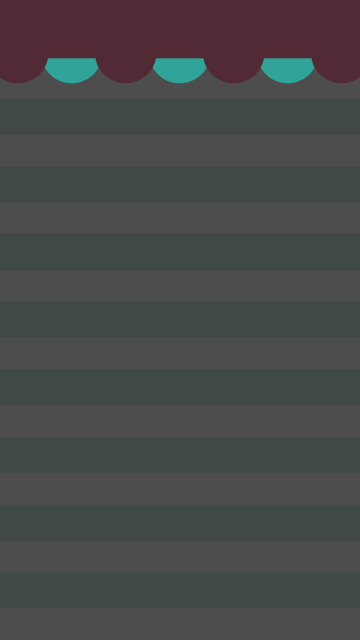
Write a WebGL 1 fragment shader that draws this background.

```glsl
precision highp float;

uniform vec2 u_resolution;

const vec3 GREY = vec3(0.302, 0.302, 0.302);
const vec3 GREEN_GREY = vec3(0.251, 0.286, 0.275);
const vec3 MAROON = vec3(0.322, 0.165, 0.208);
const vec3 TEAL = vec3(0.19, 0.645, 0.60);

// Signed offset from the nearest of a row of evenly spaced centers
float repeatOffset(float x, float center, float period) {
    return mod(x - center + 0.5 * period, period) - 0.5 * period;
}

// Coverage of the inside of a signed distance
float fill(float dist, float pixel) {
    return clamp(0.5 - dist / pixel, 0.0, 1.0);
}

// Distance to a row of circles
float scallops(vec2 p, vec2 center, float period, float radius) {
    float dx = repeatOffset(p.x, center.x, period);
    return length(vec2(dx, p.y - center.y)) - radius;
}

// Distance to horizontal bands
float bands(float y, float center, float period, float halfHeight) {
    return abs(repeatOffset(y, center, period)) - halfHeight;
}

void main() {
    // Canvas widths, with y measured down from the top edge
    float pixel = 1.0 / u_resolution.x;
    vec2 p = vec2(gl_FragCoord.x, u_resolution.y - gl_FragCoord.y) * pixel;

    // Striped wall
    float stripe = bands(p.y, 0.3241, 0.188, 0.05);
    vec3 color = mix(GREY, GREEN_GREY, fill(stripe, pixel));

    // Awning: teal scallops behind maroon ones, under a solid valance
    float period = 0.3;
    float radius = 0.0856;
    vec2 front = vec2(0.049, 0.1458);
    vec2 back = front + vec2(0.5 * period, 0.0);
    float valance = p.y - 0.162;
    float maroon = min(valance, scallops(p, front, period, radius));
    color = mix(color, TEAL, fill(scallops(p, back, period, radius), pixel));
    color = mix(color, MAROON, fill(maroon, pixel));

    gl_FragColor = vec4(color, 1.0);
}
```
